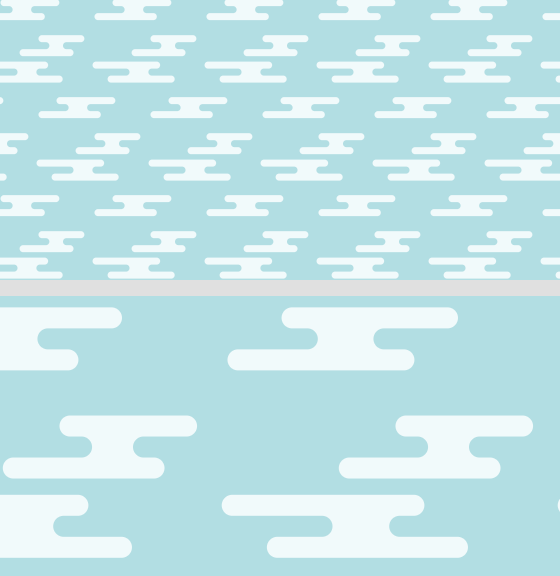
Top, the full canvas; bottom, a detail of the centre.
This pattern is drawn by a WebGL 2 fragment shader. Its source:

```glsl
#version 300 es
precision highp float;
// Flat stylised clouds: two offset round-ended bars joined by a notched neck.
// Three cloud shapes share a 32 x 28 cell; every other row is shifted by half
// a cell. One unit is the bar radius, and the canvas is 80 units high.

uniform vec2 u_resolution;
out vec4 fragColor;

// Horizontal bar of radius 1 whose round tips lie at ends.x and ends.y.
float barDistance(vec2 p, vec2 ends) {
    return length(vec2(p.x - clamp(p.x, ends.x + 1.0, ends.y - 1.0), p.y)) - 1.0;
}

// Block between the bars with a round bite out of each side.
float neckDistance(vec2 p, float halfWidth) {
    vec2 q = abs(p);
    vec2 edge = q - vec2(halfWidth + 1.0, 2.0);
    float bite = length(q - vec2(halfWidth + 1.0, 0.0)) - 1.0;
    return max(max(edge.x, edge.y), -bite);
}

// Repeated cloud; bar ends are measured from the middle of the neck.
float cloudDistance(vec2 p, vec2 center, vec2 upper, vec2 lower, float neck) {
    p -= center;
    float row = floor(p.y / 28.0 + 0.5);
    p.y -= row * 28.0;
    p.x = mod(p.x + 16.0 * mod(row, 2.0) + 16.0, 32.0) - 16.0;
    float bars = min(barDistance(p + vec2(0.0, 2.0), upper),
                     barDistance(p - vec2(0.0, 2.0), lower));
    return min(bars, neckDistance(p, neck));
}

void main() {
    // Canvas units, with y running down from the top edge.
    float pixel = 80.0 / u_resolution.y;
    vec2 p = vec2(gl_FragCoord.x, u_resolution.y - gl_FragCoord.y) * pixel;

    // Medium, small and wide clouds.
    float d = cloudDistance(p, vec2(6.25, 2.75), vec2(-6.1, 10.7), vec2(-11.25, 6.55), 2.65);
    d = min(d, cloudDistance(p, vec2(16.05, 13.05), vec2(-5.05, 8.05), vec2(-10.45, 4.95), 1.95));
    d = min(d, cloudDistance(p, vec2(7.7, 20.6), vec2(-13.25, 6.05), vec2(-8.95, 10.2), 2.7));

    // Smooth-edged fill over the sky.
    vec3 sky = vec3(0.70, 0.87, 0.89);
    vec3 cloud = vec3(0.945, 0.98, 0.984);
    float cover = clamp(0.5 - d / pixel, 0.0, 1.0);
    fragColor = vec4(mix(sky, cloud, cover), 1.0);
}
```
